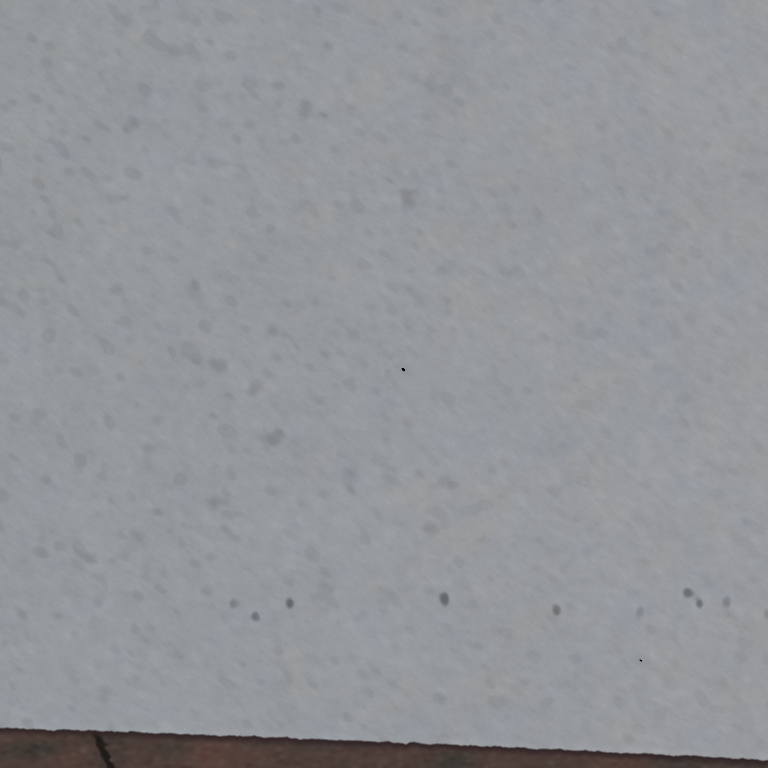
Give the GLSL for this texture, as a WebGL 2 fragment shader.

```glsl
#version 300 es
precision highp float;
// Matte grey paper with soft slanted mottling, faint smudges and a few dark specks,
// ending in a ragged, tilted lower edge above a strip of dark brown ground.
// The mottling is cellular noise: layers of soft, randomly weighted blobs.

uniform vec2 u_resolution;
out vec4 fragColor;

vec3 hash(vec2 p) {
    vec3 q = fract(p.xyx * vec3(0.1031, 0.1030, 0.0973));
    q += dot(q, q.yxz + 33.33);
    return fract((q.xxy + q.yzz) * q.zyx);
}

// Sum of soft blobs, one per cell, each light or dark; roughly -1 to 1
float blobs(vec2 p) {
    vec2 cell = floor(p);
    float sum = 0.0;
    for (int y = -1; y <= 1; y++) {
        for (int x = -1; x <= 1; x++) {
            vec2 c = cell + vec2(x, y);
            vec3 h = hash(c + 71.0);
            vec2 d = p - c - h.xy;
            float k = max(0.0, 1.0 - dot(d, d));
            sum += (2.0 * h.z - 1.0) * k * k * k;
        }
    }
    return sum;
}

// Scattered smudges over the sheet and small specks in a low band
float marks(vec2 uv, float wobble) {
    float dark = 0.0;
    for (int i = 0; i < 16; i++) {
        vec3 h = hash(vec2(i, 17.0));
        vec2 d = uv - vec2(0.6 * h.x, 0.25 + 0.72 * h.y);
        float r = length(d) * (1.0 + 0.5 * wobble);
        dark += (0.025 + 0.04 * h.z) * smoothstep(0.016, 0.002, r);
    }
    for (int i = 0; i < 10; i++) {
        vec3 h = hash(vec2(i, 43.0));
        vec2 d = uv - vec2(1.0 - 0.75 * h.x * h.x, 0.195 + 0.035 * h.y);
        float r = length(d * vec2(1.1, 0.85)) * (1.0 + 0.4 * wobble);
        dark += (0.07 + 0.13 * h.z) * smoothstep(0.0085, 0.002, r);
    }
    return dark;
}

vec3 paper(vec2 uv) {
    // Axes along and across the slanted grain
    vec2 g = vec2(0.82 * uv.x - 0.57 * uv.y, 0.57 * uv.x + 0.82 * uv.y) + 3.0;
    float mottle = blobs(g * vec2(58.0, 95.0));
    float fibre = blobs(g * vec2(120.0, 270.0));
    float grain = blobs(uv * 390.0);
    float broad = blobs(uv * 11.0 + 5.0);
    float warmth = blobs(uv * 23.0 + 40.0) + 0.5 * blobs(uv * 75.0 + 9.0);

    float light = 0.014 * mottle + 0.009 * fibre + 0.007 * grain + 0.007 * broad;
    // Denser dark pits towards the left
    float pits = smoothstep(0.25, 0.9, blobs(g * vec2(50.0, 72.0) + 90.0));
    light -= pits * mix(0.035, 0.018, uv.x);
    light -= marks(uv, mottle);

    vec3 base = mix(vec3(0.580, 0.598, 0.613), vec3(0.594, 0.603, 0.618), uv.x);
    return base + light + vec3(0.006, 0.001, -0.006) * warmth;
}

vec3 ground(vec2 uv, float depth) {
    float patches = blobs(uv * vec2(17.0, 45.0) + 12.0);
    float grit = blobs(uv * vec2(110.0, 170.0));
    vec3 col = vec3(0.305, 0.243, 0.222) + 0.025 * grit;
    col += vec3(0.05, 0.015, 0.01) * patches;
    // Dark slanted crack and the shadow below the sheet
    float crack = abs(uv.x - 0.145 + 0.45 * uv.y + 0.003 * grit);
    col *= 1.0 - 0.55 * smoothstep(0.009, 0.002, crack);
    return mix(vec3(0.19, 0.145, 0.15), col, smoothstep(0.0, 0.012, depth));
}

void main() {
    vec2 uv = gl_FragCoord.xy / u_resolution;

    // Slightly bowed, ragged lower edge of the sheet
    float edge = 0.052 - 0.030 * uv.x - 0.012 * uv.x * uv.x;
    edge += 0.0014 * blobs(vec2(uv.x * 75.0, 2.5)) + 0.0009 * blobs(vec2(uv.x * 210.0, 8.5));
    float height = uv.y - edge;

    float soft = max(0.0018, 1.0 / u_resolution.y);
    vec3 sheet = paper(uv) + 0.015 * smoothstep(0.012, 0.002, height);
    vec3 col = mix(ground(uv, -height), sheet, smoothstep(-soft, soft, height));
    fragColor = vec4(col, 1.0);
}
```
